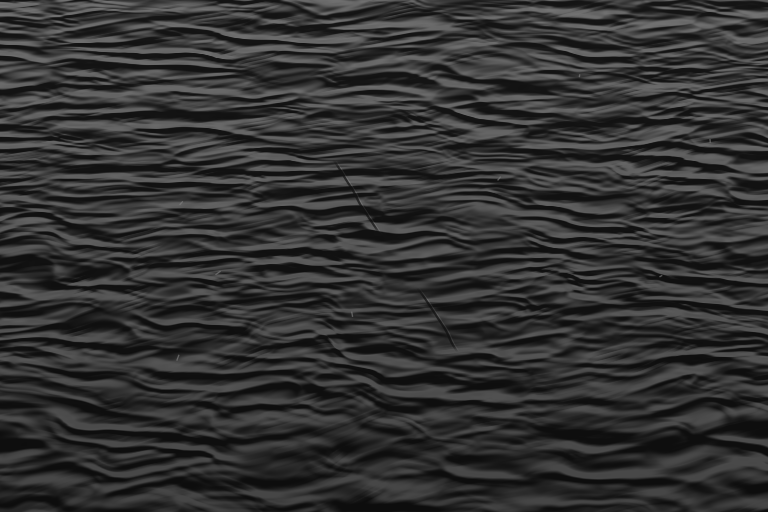
Give the GLSL for this texture, as a WebGL 2 fragment shader.

```glsl
#version 300 es
precision highp float;
// Dark crumpled cloth with short crossing folds, a faint broken seam and bits of lint.

uniform vec2 u_resolution;
out vec4 fragColor;

const float SHADOW_NEAR = 0.05;
const float SHADOW_FAR = 0.08;
const float LIT_NEAR = 0.27;
const float LIT_FAR = 0.43;
const int FOLD_LAYERS = 4;
const int LINT_COUNT = 8;

float hash(vec2 p) {
    return fract(sin(dot(p, vec2(127.1, 311.7))) * 43758.5453);
}

float noise(vec2 p) {
    vec2 i = floor(p);
    vec2 f = fract(p);
    vec2 u = f * f * f * (f * (f * 6.0 - 15.0) + 10.0);
    float low = mix(hash(i), hash(i + vec2(1.0, 0.0)), u.x);
    float high = mix(hash(i + vec2(0.0, 1.0)), hash(i + vec2(1.0, 1.0)), u.x);
    return mix(low, high, u.y);
}

// Crest along the middle contour of the noise, slightly rounded.
float ridge(vec2 p, float roundness) {
    float n = 2.0 * noise(p) - 1.0;
    return 1.0 - sqrt(n * n + roundness);
}

// Bends all folds together so that they sway a little.
vec2 sway(vec2 p) {
    float broad = noise(p * vec2(3.5, 5.0) + 11.0) - 0.5;
    float local = noise(p * vec2(13.0, 21.0) + 37.0) - 0.5;
    return p + vec2(0.05 * local, 0.035 * broad + 0.013 * local);
}

// Sum of stretched ridges; each layer leans and bends its own way.
float foldHeight(vec2 p, float fineness) {
    float height = 0.0;
    float frequency = 33.0;
    float weight = 0.85;
    float lean = 0.08;
    for (int i = 0; i < FOLD_LAYERS; i++) {
        float id = float(i) * 19.7;
        float bend = noise(p * vec2(5.0, 6.0) + id) - 0.5;
        vec2 q = vec2(p.x, p.y + lean * p.x + 0.035 * bend) * frequency * vec2(0.16, 1.0);
        height += weight * ridge(q + id, 0.01) / frequency;
        frequency *= 1.5;
        weight *= fineness;
        lean *= -1.4;
    }
    return height;
}

float foldSlope(vec2 p, float span, float fineness) {
    vec2 offset = vec2(0.0, span);
    return (foldHeight(p + offset, fineness) - foldHeight(p - offset, fineness)) / (2.0 * span);
}

float segmentDistance(vec2 p, vec2 a, vec2 b) {
    vec2 ab = b - a;
    return length(p - a - ab * clamp(dot(p - a, ab) / dot(ab, ab), 0.0, 1.0));
}

float stroke(float d, float halfWidth, float soft) {
    return 1.0 - smoothstep(halfWidth - soft, halfWidth + soft, d);
}

// Soft window that is one between the two limits.
float window(float x, float low, float high) {
    return smoothstep(low, low + 0.02, x) * (1.0 - smoothstep(high - 0.02, high, x));
}

float lint(vec2 uv, float aspect, float soft) {
    float cover = 0.0;
    for (int i = 0; i < LINT_COUNT; i++) {
        float id = float(i) + 3.0;
        vec2 start = vec2(hash(vec2(id, 1.0)) * aspect, mix(0.25, 0.88, hash(vec2(id, 2.0))));
        float angle = mix(0.5, 2.2, hash(vec2(id, 3.0)));
        float size = mix(0.003, 0.016, hash(vec2(id, 4.0)));
        vec2 end = start + size * vec2(cos(angle), sin(angle));
        cover = max(cover, stroke(segmentDistance(uv, start, end), 0.0012, soft));
    }
    return cover;
}

void main() {
    vec2 uv = gl_FragCoord.xy / u_resolution.y;
    float aspect = u_resolution.x / u_resolution.y;
    float soft = max(0.0015, 0.7 / u_resolution.y);

    // Folds crowd together with distance; the near edge is out of focus.
    vec2 cloth = sway(vec2(uv.x, uv.y * (0.85 + 0.25 * uv.y)));
    float focus = smoothstep(0.0, 0.4, uv.y);
    float slope = foldSlope(cloth, mix(0.0045, 0.0033, focus), mix(0.7, 0.82, focus));

    // Upward faces catch the light, the others sink into shadow.
    float light = smoothstep(-1.05, 1.2, -slope);
    float shadow = mix(SHADOW_NEAR, SHADOW_FAR, uv.y);
    float tone = mix(shadow, mix(LIT_NEAR, LIT_FAR, uv.y), light);

    // Fine crinkle of the weave.
    float weave = noise(cloth * vec2(45.0, 190.0)) - 0.5;
    tone += 0.04 * weave * focus * (0.25 + light);

    // Slanted seam with a dark groove and a thin lit edge.
    float wobble = 0.008 * (noise(vec2(uv.y * 22.0, 5.0)) - 0.5);
    float seam = uv.x - (0.654 + 0.66 * (0.678 - uv.y) + wobble);
    float visible = max(window(uv.y, 0.54, 0.69), window(uv.y, 0.31, 0.44));
    tone = mix(tone, shadow, 0.7 * visible * stroke(abs(seam), 0.0025, soft));
    tone += 0.08 * visible * stroke(abs(seam - 0.004), 0.001, soft);

    tone = mix(tone, 0.5, 0.7 * lint(uv, aspect, soft));
    fragColor = vec4(vec3(clamp(tone, 0.04, 0.6)), 1.0);
}
```
